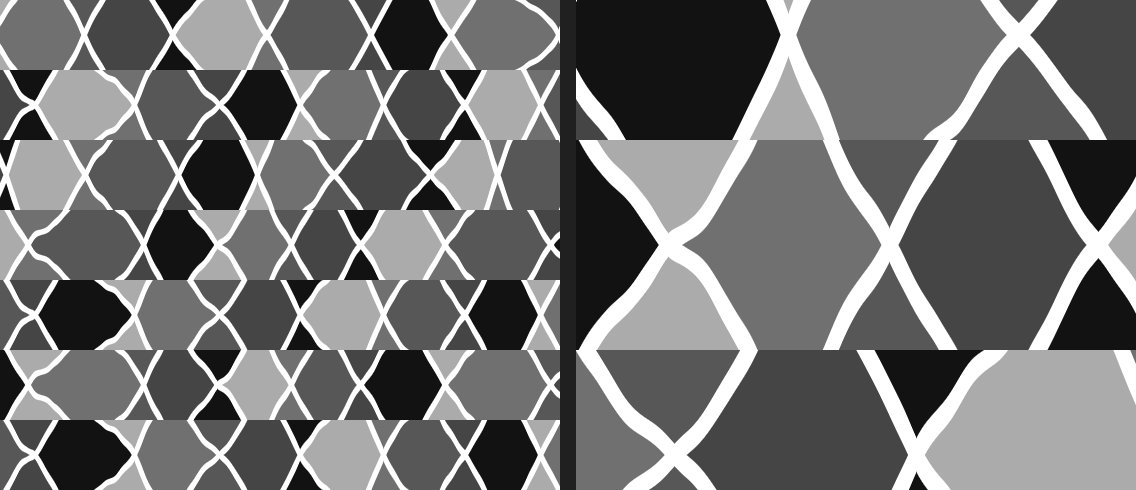
Left: the whole. Right: its middle third, enlarged.
Give the GLSL for this pattern, as a Shadertoy shader.

```glsl
#define ROWS 7.0
#define LINE_HALF 0.038
#define SPREAD 0.5
#define WARP 0.38
#define WARP_FREQ 1.3
#define ROUGH 0.06
#define ROUGH_FREQ 5.0

// Strip layouts: start, pitch, sway, sway frequency (in strip heights)
const vec4 LAYOUT[4] = vec4[4](
    vec4(1.20, 1.327,  0.10, 2.57),
    vec4(0.41, 1.215,  0.29, 0.393),
    vec4(0.13, 1.180, -0.12, 1.774),
    vec4(0.40, 1.258,  0.31, 0.785));

// Layout and first grey of each strip, top to bottom
const int KIND[7] = int[7](0, 1, 2, 3, 1, 3, 1);
const int FIRST[7] = int[7](0, 2, 2, 4, 1, 3, 1);
const float GREY[5] = float[5](0.44, 0.34, 0.27, 0.07, 0.67);

float slopeAt(float cell, float seed) {
    return 2.0 * fract(sin(cell * 127.1 + seed * 311.7) * 43758.5) - 1.0;
}

float gradientNoise(float x, float seed) {
    float cell = floor(x), f = x - cell;
    float blend = f * f * f * (f * (f * 6.0 - 15.0) + 10.0);
    return mix(slopeAt(cell, seed) * f, slopeAt(cell + 1.0, seed) * (f - 1.0), blend);
}

// Warped horizontal coordinate: whole numbers are the crossings
float columnAt(float x, int kind) {
    vec4 strip = LAYOUT[kind];
    float seed = float(kind) + 1.0;
    float shift = strip.z * sin(strip.w * x)
                + WARP * gradientNoise(x * WARP_FREQ, seed)
                + ROUGH * gradientNoise(x * ROUGH_FREQ, seed + 9.0);
    return (x - strip.x - shift) / strip.y;
}

float nearestWhole(float u) {
    return abs(u - round(u));
}

float stripShade(vec2 p, int row, float pixel) {
    int kind = KIND[row];
    float u = columnAt(p.x, kind);
    float lean = SPREAD * abs(p.y - (ROWS - 0.5 - float(row)));

    // Every line crossed moves one step along the greys
    int region = FIRST[row] + int(floor(u - lean) + floor(u + lean)) + 2;
    float fill = GREY[(region + 50) % 5];

    // Divide by the slope to keep the stroke width even
    float e = 0.08;
    float slope = (columnAt(p.x + e, kind) - columnAt(p.x - e, kind)) / (2.0 * e);
    float dist = min(nearestWhole(u - lean), nearestWhole(u + lean))
               / length(vec2(slope, SPREAD));
    float stroke = clamp(0.5 + (LINE_HALF - dist) / pixel, 0.0, 1.0);
    return mix(fill, 1.0, stroke);
}

void mainImage(out vec4 fragColor, in vec2 fragCoord) {
    float pixel = ROWS / iResolution.y;
    vec2 p = fragCoord * pixel;
    int last = int(ROWS) - 1;
    int row = clamp(last - int(floor(p.y)), 0, last);
    float shade = stripShade(p, row, pixel);

    // Smooth the seam between neighbouring strips
    float v = fract(p.y) - 0.5;
    float seam = clamp(0.5 - (0.5 - abs(v)) / pixel, 0.0, 1.0);
    if (seam > 0.0) {
        int other = clamp(row + (v > 0.0 ? -1 : 1), 0, last);
        shade = mix(shade, stripShade(p, other, pixel), seam);
    }
    fragColor = vec4(vec3(shade), 1.0);
}
```
